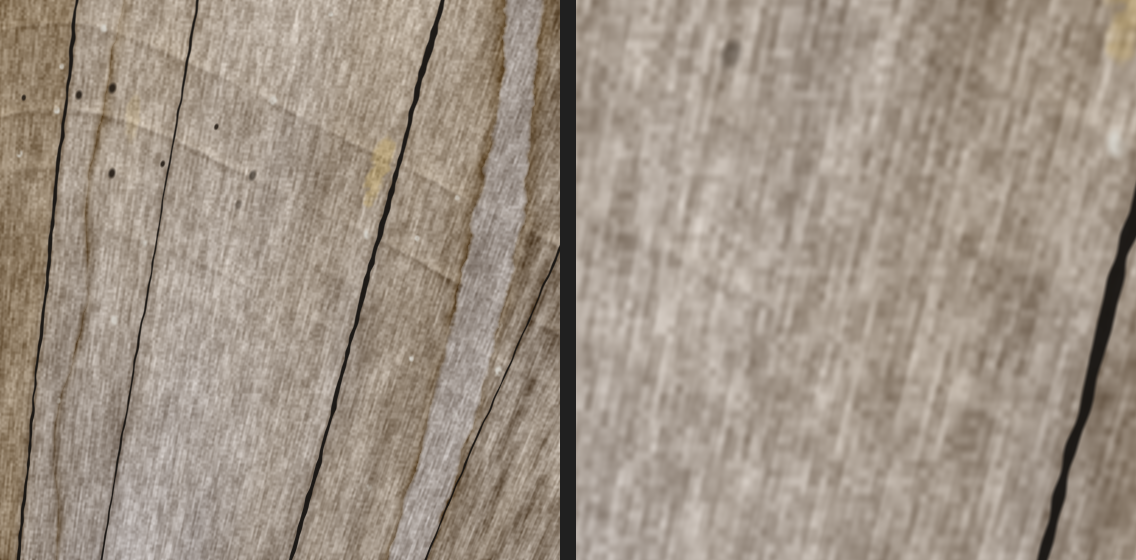
Left, the full canvas; right, a detail of the centre.
Give the GLSL for this texture, as a WebGL 2 fragment shader.

```glsl
#version 300 es
precision highp float;
uniform vec2 u_resolution;
out vec4 fragColor;

float hash(vec2 p) {
    vec3 q = fract(p.xyx * vec3(0.1031, 0.1030, 0.0973));
    q += dot(q, q.yzx + 33.33);
    return fract((q.x + q.y) * q.z);
}

// Value noise from -1 to 1
float noise(vec2 p) {
    vec2 i = floor(p), f = fract(p);
    f = f * f * (3.0 - 2.0 * f);
    float low = mix(hash(i), hash(i + vec2(1, 0)), f.x);
    float high = mix(hash(i + vec2(0, 1)), hash(i + vec2(1, 1)), f.x);
    return 2.0 * mix(low, high, f.y) - 1.0;
}

float fbm(vec2 p) {
    float sum = 0.0, amplitude = 0.5;
    for (int i = 0; i < 3; i++) {
        sum += amplitude * noise(p);
        p = p * 2.03 + 17.3;
        amplitude *= 0.5;
    }
    return sum;
}

// Dark core in x, brown rim in y
vec2 crack(vec2 grain, float centre, float halfWidth, float seed) {
    float wander = 0.002 * noise(vec2(grain.y * 6.0, seed)) + 0.0012 * noise(vec2(grain.y * 45.0, seed));
    float d = abs(grain.x - centre - wander);
    float w = halfWidth * (1.0 + 0.3 * noise(vec2(grain.y * 13.0, seed)) + 0.3 * noise(vec2(grain.y * 70.0, seed)));
    return vec2(1.0 - smoothstep(w - 0.0012, w + 0.0015, d), exp(-d / 0.004));
}

// Stain with separate fades on its left and right
float vein(float d, float leftFade, float rightFade) {
    return exp(-abs(d) / (d < 0.0 ? leftFade : rightFade));
}

// Pale ridge above a soft dark line
float ring(float d, float width) {
    float ridge = smoothstep(-0.004, 0.006, d) * exp(-max(d, 0.0) / width);
    return ridge - 0.6 * exp(-pow((d + 0.005) / 0.006, 2.0));
}

// Sparse ovals, one candidate per grid cell
float spots(vec2 p, float cells, float density, vec2 radius, float seed) {
    vec2 cell = floor(p * cells) + seed;
    vec2 centre = 0.3 + 0.4 * vec2(hash(cell), hash(cell + 31.0));
    float size = 0.6 + 0.6 * hash(cell + 57.0);
    float d = length((fract(p * cells) - centre) / (radius * cells * size));
    return step(hash(cell + 83.0), density) * (1.0 - smoothstep(0.4, 1.3, d));
}

float patchMask(vec2 p, vec2 centre, vec2 radius) {
    vec2 q = (p - centre) / radius + 0.6 * vec2(fbm(p * 50.0), fbm(p * 50.0 + 9.0));
    return 1.0 - smoothstep(0.6, 1.15, length(q));
}

void main() {
    vec2 uv = gl_FragCoord.xy / u_resolution;
    float y = uv.y, archX = uv.x - 0.1;
    // Fanned, leaning grain and arched ring height
    float s = (uv.x - 0.1 * y) / (1.0 + 0.36 * y);
    vec2 grain = vec2(s, y);
    float h = y + 0.53 * (sqrt(archX * archX + 0.0225) - 0.15) + 0.008 * fbm(uv * 9.0);

    // Fibres, speckle and broad clouds
    float tone = 0.08 * noise(grain * vec2(290.0, 42.0)) + 0.035 * noise(grain * vec2(130.0, 14.0));
    tone += 0.06 * noise(uv * 200.0) + 0.05 * fbm(uv * 60.0);
    tone += 0.08 * fbm(grain * vec2(24.0, 3.0)) + 0.11 * fbm(uv * 4.0 + 3.0);

    // Grey heart and warm left edge
    float grey = exp(-pow((s - 0.27) / 0.17, 2.0)) * (1.0 - 0.6 * y);
    float leftSide = 1.0 - smoothstep(0.015, 0.04, s);
    float warm = 0.4 * fbm(grain * vec2(14.0, 2.5) + 40.0) + 0.45 * y - 0.8 * grey + 0.7 * leftSide;
    tone += 0.065 * grey - 0.07 * leftSide;

    // Pale strip, darker wood to its right
    float ragged = 0.01 * fbm(vec2(y * 16.0, 2.0)) + 0.006 * fbm(uv * 50.0);
    float leftEdge = s - 0.69 + 0.03 * y + 0.07 * y * y - ragged;
    float rightEdge = s - 0.765 + 0.02 * y + 0.105 * y * y + ragged;
    float strip = smoothstep(-0.003, 0.006, leftEdge) * (1.0 - smoothstep(-0.006, 0.003, rightEdge));
    tone += 0.05 * strip;
    warm = mix(warm, -0.8, 0.8 * strip);
    tone -= smoothstep(0.0, 0.02, rightEdge) * (0.08 + 0.2 * fbm(grain * vec2(50.0, 9.0)));

    // Brown stains
    float swing = 0.02 * noise(vec2(y * 4.5, 71.0)) + 0.006 * fbm(vec2(y * 30.0, 8.0));
    float stain = vein(s - 0.085 - swing, 0.003, 0.007) + vein(leftEdge, 0.01, 0.003);
    stain += 0.8 * vein(rightEdge, 0.003, 0.01);
    stain *= 0.75 + 0.5 * noise(grain * vec2(70.0, 18.0));
    tone -= 0.23 * stain;
    warm += 0.8 * stain;

    // Growth rings, fainter lower down
    float rings = ring(h - 0.805, 0.014) + 0.9 * ring(h - 0.96, 0.024);
    for (float k = 0.0; k < 4.0; k++)
        rings += (0.45 - 0.09 * k) * ring(h - 0.68 + 0.085 * k - 0.03 * hash(vec2(k, 4.0)), 0.014);
    rings *= 0.8 + 0.5 * noise(uv * 14.0);
    tone += 0.11 * rings;
    warm += 0.3 * max(rings, 0.0);

    // Long drying cracks
    vec2 cracks = crack(grain, 0.03 - 0.003 * y, 0.0019, 1.0);
    cracks = max(cracks, crack(grain, 0.18 + 0.007 * y, 0.0012, 2.0));
    cracks = max(cracks, crack(grain, 0.52 - 0.012 * y, 0.0033, 3.0));
    cracks = max(cracks, crack(grain, 0.758 + 0.053 * y, 0.0013, 4.0));
    tone -= 0.16 * cracks.y;
    vec3 colour = vec3(0.629, 0.579, 0.527) + tone * vec3(0.97, 1.03, 1.09);
    colour += warm * vec3(0.018, -0.003, -0.045);

    // Bare patches, flecks and insect holes
    float bare = patchMask(grain, vec2(0.485, 0.7), vec2(0.014, 0.07));
    bare += 0.4 * patchMask(grain, vec2(0.123, 0.79), vec2(0.012, 0.05));
    colour = mix(colour, vec3(0.74, 0.65, 0.46) + 0.8 * tone, 0.7 * bare);
    float flecks = spots(uv, 13.0, 0.12, vec2(0.007, 0.009), 12.0) * (0.5 + 0.5 * noise(uv * 150.0));
    colour = mix(colour, vec3(0.84, 0.83, 0.8), flecks);
    float zone = smoothstep(0.6, 0.68, y) * (1.0 - smoothstep(0.42, 0.5, uv.x));
    float holes = zone * spots(grain, 15.0, 0.25, vec2(0.005, 0.009), 3.0);
    colour = mix(colour, vec3(0.14, 0.11, 0.08), 0.9 * holes);
    colour = mix(colour, vec3(0.09, 0.08, 0.07), 0.95 * cracks.x);
    fragColor = vec4(clamp(colour, 0.0, 1.0), 1.0);
}
```
